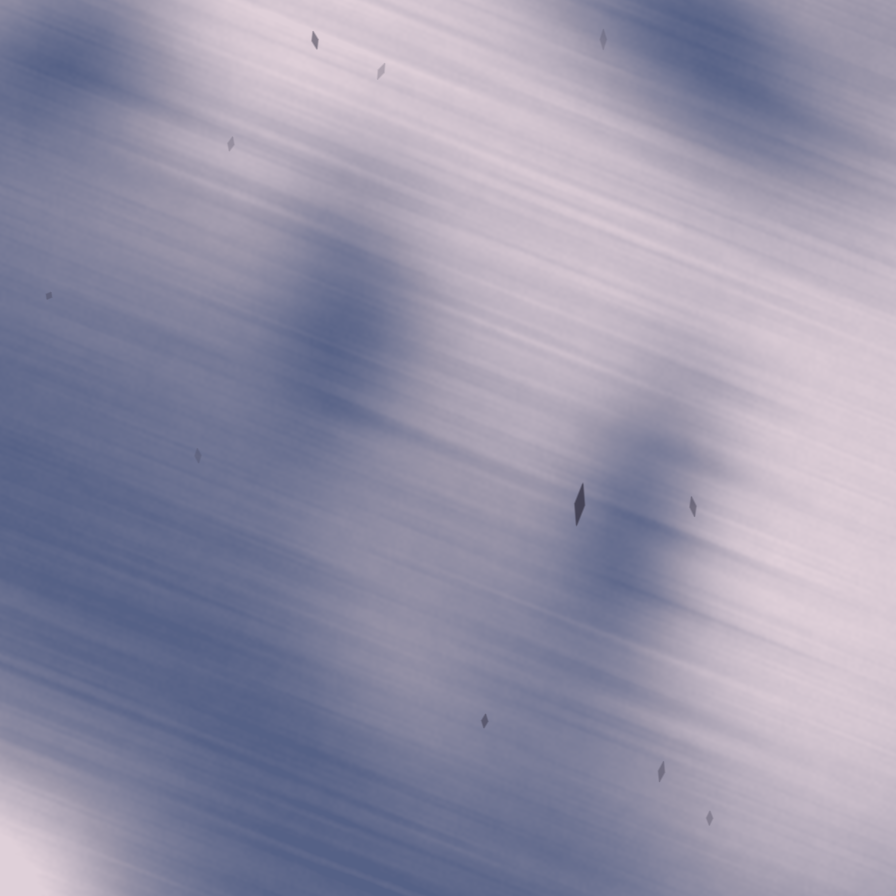
This texture is drawn by a Shadertoy shader. Its source:

```glsl
// Brushed metal sheet with soft blue and pale pink reflections, fine scratches and a few nicks.

const vec3 SLATE_BLUE = vec3(0.335, 0.380, 0.525);
const vec3 MAUVE_GREY = vec3(0.610, 0.590, 0.665);
const vec3 PALE_PINK  = vec3(0.875, 0.815, 0.850);
const vec3 NICK_COLOR = vec3(0.23, 0.22, 0.29);
const float BRUSH_ANGLE = -0.37;

float hash(vec2 p) {
    vec3 q = fract(vec3(p.xyx) * 0.1031);
    q += dot(q, q.yzx + 33.33);
    return fract((q.x + q.y) * q.z);
}

float valueNoise(vec2 p) {
    vec2 cell = floor(p), f = fract(p);
    f = f * f * (3.0 - 2.0 * f);
    float low  = mix(hash(cell), hash(cell + vec2(1, 0)), f.x);
    float high = mix(hash(cell + vec2(0, 1)), hash(cell + vec2(1, 1)), f.x);
    return mix(low, high, f.y);
}

// Coordinates of v along and across an axis at the given angle
vec2 alongAxis(vec2 v, float angle) {
    float c = cos(angle), s = sin(angle);
    return vec2(c * v.x + s * v.y, c * v.y - s * v.x);
}

// Pulls the tone towards a target inside a soft ellipse
float reflection(float tone, vec2 p, vec2 center, vec2 radii, float angle, float target, float strength) {
    vec2 q = alongAxis(p - center, angle) / radii;
    return mix(tone, target, strength * exp(-dot(q, q)));
}

// Broad blurred reflections, 0 = shadow, 1 = light
float reflectedTone(vec2 p) {
    float diagonal = dot(p - vec2(0.0, 0.61), vec2(0.648, 0.762));
    float tone = 0.9 * smoothstep(-0.15, 0.55, diagonal);
    // Light areas
    tone = reflection(tone, p, vec2(0.93, 0.33), vec2(0.20, 0.38), 0.0, 0.98, 0.9);
    tone = reflection(tone, p, vec2(0.30, 1.00), vec2(0.15, 0.14), 0.0, 0.98, 0.9);
    tone = reflection(tone, p, vec2(0.47, 0.28), vec2(0.18, 0.10), 1.9, 0.52, 0.8);
    tone = reflection(tone, p, vec2(-0.03, 0.02), vec2(0.30, 0.17), -0.93, 1.05, 1.0);
    // Dark areas
    tone = reflection(tone, p, vec2(1.00, 0.98), vec2(0.20, 0.20), 0.0, 0.45, 0.8);
    tone = reflection(tone, p, vec2(0.77, 0.94), vec2(0.23, 0.09), -0.65, 0.02, 1.0);
    tone = reflection(tone, p, vec2(0.05, 0.93), vec2(0.13, 0.11), 0.5, 0.02, 0.95);
    tone = reflection(tone, p, vec2(0.36, 0.62), vec2(0.16, 0.09), 1.35, 0.02, 0.95);
    tone = reflection(tone, p, vec2(0.71, 0.40), vec2(0.19, 0.09), 1.27, 0.08, 0.95);
    return tone;
}

// Long streaks in the brushing direction, centred on zero
float streaks(vec2 p, float stretch, float density) {
    vec2 q = alongAxis(p, BRUSH_ANGLE);
    return valueNoise(q * vec2(stretch, density) + 40.0) - 0.5;
}

// Narrow pointed mark with smooth edges
float nick(vec2 p, vec2 center, float halfLength, float halfWidth, float angle) {
    vec2 q = alongAxis(p - center, angle);
    float taper = 1.0 - abs(q.x) / halfLength;
    float edge = abs(q.y) - halfWidth * taper;
    return smoothstep(0.0015, -0.0015, edge) * smoothstep(0.0, 0.15, taper);
}

vec3 metalColor(float tone) {
    vec3 lower = mix(SLATE_BLUE, MAUVE_GREY, clamp(tone / 0.52, 0.0, 1.0));
    return mix(lower, PALE_PINK, clamp((tone - 0.52) / 0.48, 0.0, 1.0));
}

void mainImage(out vec4 fragColor, in vec2 fragCoord) {
    vec2 p = fragCoord / iResolution.y;

    // Reflections, slightly bent and smeared by the brushing
    vec2 bend = vec2(valueNoise(p * 5.0), valueNoise(p * 5.0 + 17.0)) - 0.5;
    float smear = streaks(p, 1.5, 45.0);
    float tone = reflectedTone(p + 0.05 * bend + 0.02 * smear * vec2(0.93, -0.36));

    // Brushed streaks in patches, and finer scratches
    float patchiness = smoothstep(0.2, 0.8, valueNoise(p * 4.0 + 9.0));
    tone += 0.06 * smear * (0.5 + patchiness);
    tone += 0.09 * streaks(p, 3.0, 120.0) * (0.35 + patchiness);
    tone += 0.04 * streaks(p, 7.0, 240.0);

    // Faint mottling and grain
    tone += 0.025 * (valueNoise(p * 60.0) - 0.5);
    tone += 0.025 * (valueNoise(p * 230.0) - 0.5);
    vec3 color = metalColor(tone);

    // One clear nick and several faint ones
    color = mix(color, NICK_COLOR, 0.85 * nick(p, vec2(0.647, 0.437), 0.026, 0.006, 1.42));
    for (int i = 0; i < 10; i++) {
        float id = float(i);
        vec2 center = vec2(hash(vec2(id, 3.0)), hash(vec2(id, 8.0)));
        float size = mix(0.005, 0.014, hash(vec2(id, 12.0)));
        float angle = mix(0.9, 1.9, hash(vec2(id, 21.0)));
        float opacity = mix(0.2, 0.6, hash(vec2(id, 30.0)));
        color = mix(color, NICK_COLOR, opacity * nick(p, center, size, 0.004, angle));
    }

    fragColor = vec4(color, 1.0);
}
```
